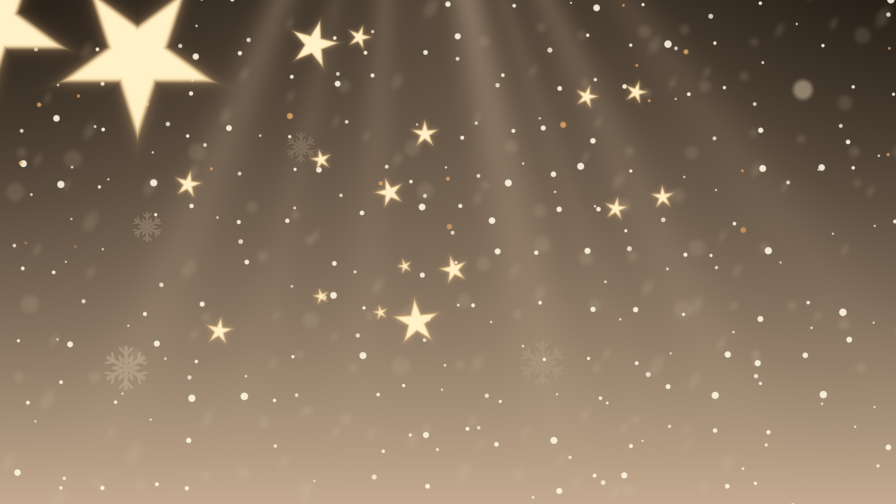
A WebGL 2 fragment shader for this background:

```glsl
#version 300 es
precision highp float;

uniform vec2 u_resolution;
out vec4 fragColor;

// Light shafts: slope from the lamp, half width, strength
const vec3 SHAFTS[7] = vec3[7](
    vec3(-0.40, 0.055, 0.26), vec3(-0.22, 0.035, 0.10), vec3(-0.06, 0.040, 0.14),
    vec3(0.21, 0.055, 0.32), vec3(0.33, 0.030, 0.08), vec3(0.47, 0.050, 0.17),
    vec3(0.72, 0.080, 0.12));

// Small stars: centre and radius
const vec3 STARS[16] = vec3[16](
    vec3(0.623, 0.912, 0.046), vec3(0.713, 0.926, 0.021), vec3(0.373, 0.634, 0.024),
    vec3(0.843, 0.734, 0.024), vec3(0.637, 0.683, 0.018), vec3(0.773, 0.618, 0.026),
    vec3(0.900, 0.465, 0.025), vec3(0.826, 0.361, 0.043), vec3(0.435, 0.343, 0.024),
    vec3(1.164, 0.808, 0.020), vec3(1.262, 0.817, 0.020), vec3(1.222, 0.586, 0.020),
    vec3(1.315, 0.609, 0.020), vec3(0.637, 0.412, 0.013), vec3(0.803, 0.472, 0.012),
    vec3(0.755, 0.380, 0.012));

vec3 hash3(vec2 p) {
    vec3 q = fract(p.xyx * vec3(0.1031, 0.1030, 0.0973));
    q += dot(q, q.yxz + 33.33);
    return fract((q.xxy + q.yzz) * q.zyx);
}

mat2 rotate(float a) {
    return mat2(cos(a), sin(a), -sin(a), cos(a));
}

// Signed distance to a five-pointed star, tip up
float starDistance(vec2 p, float radius) {
    float sector = 1.256637;
    float a = abs(mod(atan(p.x, p.y) + 0.5 * sector, sector) - 0.5 * sector);
    return dot(length(p) * vec2(cos(a), sin(a)), vec2(0.309, 0.951)) - 0.309 * radius;
}

// Cream star with a peach rim and halo
vec3 addStar(vec3 color, vec2 p, float radius, float blur) {
    float d = starDistance(p, radius);
    float halo = 0.4 * exp(-max(d, 0.0) / (1.5 * blur)) * smoothstep(1.6, 0.8, length(p) / radius);
    color = mix(color, vec3(0.95, 0.76, 0.52), halo);
    vec3 fill = mix(vec3(1.0, 0.95, 0.79), vec3(0.98, 0.84, 0.61), smoothstep(-2.0 * blur, blur, d));
    return mix(color, fill, smoothstep(blur, -blur, d));
}

// One randomly placed disc per cell
float scatter(vec2 p, float cell, float size, float soft, float density, float seed) {
    vec2 id = floor(p / cell);
    vec3 h = hash3(id + seed);
    float d = distance(p, (id + 0.2 + 0.6 * h.xy) * cell);
    float r = size * (0.4 + 0.6 * h.z * h.z);
    return step(fract(h.z * 37.0), density) * smoothstep(r + soft, r - soft, d);
}

// Six-armed crystal with side barbs
float snowflake(vec2 p, float radius) {
    float sector = 1.047198;
    float a = abs(mod(atan(p.y, p.x), sector) - 0.5 * sector);
    vec2 q = length(p) * vec2(cos(a), sin(a)) / radius;
    float arm = smoothstep(0.14, 0.03, q.y);
    float barb = smoothstep(0.12, 0.03, abs(fract(2.5 * (q.x - q.y)) - 0.5) * 0.4) * step(q.y, 0.3);
    return max(arm, barb) * smoothstep(1.05, 0.9, length(q));
}

void main() {
    vec2 p = gl_FragCoord.xy / u_resolution.y;
    float pixel = 1.0 / u_resolution.y;

    // Warm vertical gradient, darker toward the upper sides
    float light = 1.0 - 1.3 * p.y + 0.3 * p.y * p.y;
    light -= 0.12 * p.y * smoothstep(0.4, 0.95, abs(p.x - 0.89));

    // Shafts fanning down from a lamp above the frame
    float slope = (p.x - 0.80) / (1.606 - p.y);
    float beam = 0.22 * exp(-pow((slope - 0.17) / 0.48, 2.0));
    for (int i = 0; i < SHAFTS.length(); i++) {
        float offset = (slope - SHAFTS[i].x) / SHAFTS[i].y;
        beam += SHAFTS[i].z * exp(-offset * offset);
    }
    light += beam * pow(p.y, 1.5);
    vec3 color = mix(vec3(0.22, 0.18, 0.14), vec3(0.77, 0.67, 0.56), light);

    // Blurred flakes and pale crystals
    vec3 pale = vec3(0.85, 0.78, 0.66);
    float haze = scatter(p, 0.11, 0.018, 0.008, 0.55, 11.0);
    haze += scatter(rotate(0.5) * p * vec2(1.0, 0.6), 0.08, 0.013, 0.008, 0.5, 47.0);
    color = mix(color, pale, 0.14 * haze);
    color = mix(color, pale, 0.5 * smoothstep(0.026, 0.012, distance(p, vec2(1.593, 0.822))));
    float crystal = snowflake(p - vec2(0.25, 0.27), 0.045) + 0.7 * snowflake(p - vec2(0.292, 0.55), 0.03)
        + 0.5 * snowflake(p - vec2(0.597, 0.708), 0.03) + 0.4 * snowflake(p - vec2(1.076, 0.28), 0.045);
    color = mix(color, pale, 0.35 * crystal);

    // Crisp snow and a few amber sparks
    float snow = scatter(p, 0.087, 0.0075, 0.6 * pixel + 0.0005, 0.6, 3.0);
    snow = max(snow, 0.85 * scatter(rotate(0.7) * p, 0.095, 0.005, 0.6 * pixel + 0.0005, 0.6, 71.0));
    color = mix(color, vec3(1.0, 0.97, 0.88), 0.9 * snow);
    float spark = scatter(p, 0.12, 0.006, 0.002, 0.25, 29.0) * smoothstep(0.4, 0.6, p.y);
    color = mix(color, vec3(0.93, 0.66, 0.40), 0.8 * spark);

    // Small tilted stars, then two large inverted ones in the corner
    for (int i = 0; i < STARS.length(); i++) {
        float tilt = 0.3 * sin(7.0 * float(i) + 1.0);
        color = addStar(color, rotate(tilt) * (p - STARS[i].xy), STARS[i].z, 0.0015 + 0.5 * pixel);
    }
    color = addStar(color, vec2(0.273, 0.887) - p, 0.155, 0.006);
    color = addStar(color, vec2(-0.025, 0.954) - p, 0.158, 0.006);

    fragColor = vec4(color, 1.0);
}
```
